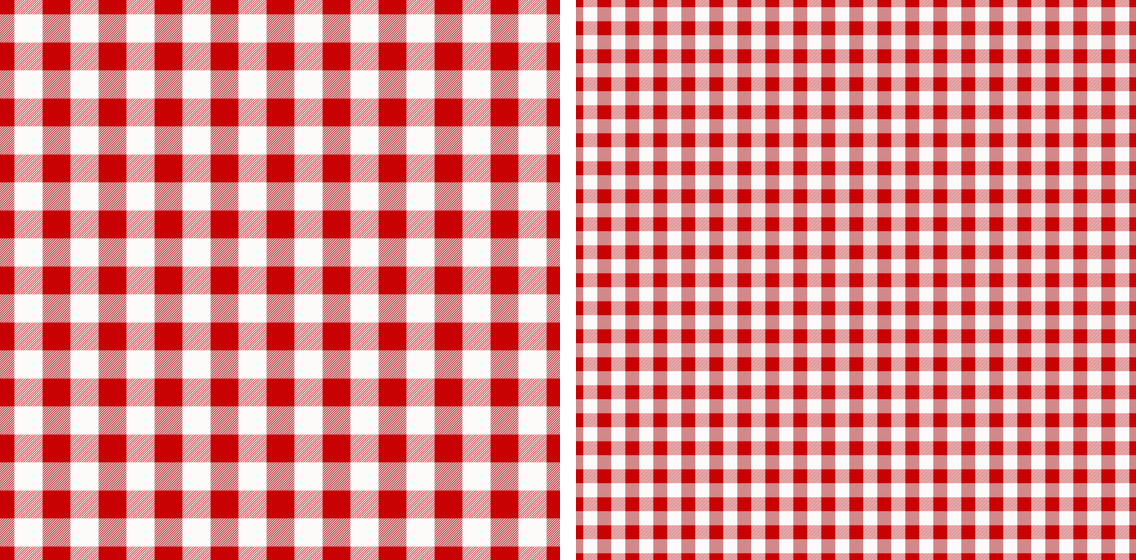
Left, the tile; right, the same tile 2 across and 2 down.
Write a three.js fragment shader that draws this pattern.

```glsl
// Red and white gingham: ten checks across and ten down, solid where bands cross.
// Single bands are twilled with fine rising diagonals, darker in the columns.
// Bands and twill are periodic functions with whole counts, so the cloth tiles.

varying vec2 vUv;

const float CHECKS = 10.0;           // repeats across and down
const float TWILLS_PER_CHECK = 24.0; // diagonal lines in one repeat
const vec2 BAND_CENTER = vec2(0.009, -0.008);
const float BAND_WIDTH = 0.497;      // share of one repeat
const float TWILL_SOFTNESS = 1.15;   // filter size in screen samples

const vec3 WHITE = vec3(0.992, 0.982, 0.982);
const vec3 RED = vec3(0.785, 0.006, 0.012);
const vec3 COLUMN_THREAD = vec3(0.63, 0.01, 0.02);
const vec3 ROW_THREAD = vec3(0.71, 0.01, 0.02);
const float COLUMN_THREAD_WIDTH = 0.46;
const float ROW_THREAD_WIDTH = 0.36;

// Smooth mask of a band centred on every whole number.
float band(float x, float width) {
  float d = abs(fract(x + 0.5) - 0.5);
  return clamp((0.5 * width - d) / fwidth(x) + 0.5, 0.0, 1.0);
}

// Integral from zero to x of a unit stripe wave with the given duty.
float stripeIntegral(float x, float duty) {
  return floor(x) * duty + min(fract(x), duty);
}

// Stripe wave averaged over a span, which keeps fine lines free of aliasing.
float stripes(float x, float duty, float span) {
  float a = stripeIntegral(x - 0.5 * span, duty);
  float b = stripeIntegral(x + 0.5 * span, duty);
  return (b - a) / span;
}

void main() {
  // Crossing bands
  vec2 check = vUv * CHECKS - BAND_CENTER;
  float column = band(check.x, BAND_WIDTH);
  float row = band(check.y, BAND_WIDTH);

  // Diagonal twill
  float phase = (vUv.x - vUv.y) * CHECKS * TWILLS_PER_CHECK;
  float span = TWILL_SOFTNESS * length(vec2(dFdx(phase), dFdy(phase)));
  float columnTwill = stripes(phase, COLUMN_THREAD_WIDTH, span);
  float rowTwill = stripes(phase, ROW_THREAD_WIDTH, span);
  vec3 columnCloth = mix(WHITE, COLUMN_THREAD, columnTwill);
  vec3 rowCloth = mix(WHITE, ROW_THREAD, rowTwill);

  // White, twilled and solid checks
  vec3 color = mix(mix(WHITE, columnCloth, column), mix(rowCloth, RED, column), row);
  gl_FragColor = vec4(color, 1.0);
}
```
